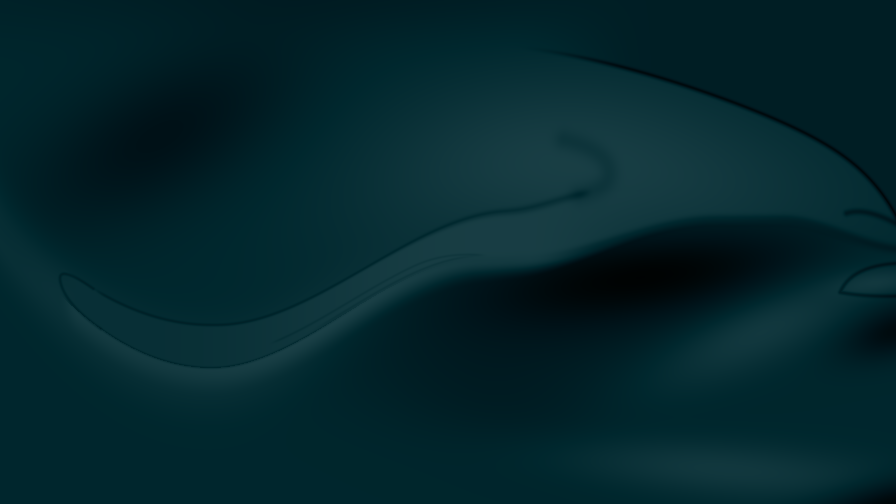
Write a WebGL 2 fragment shader that draws this background.

```glsl
#version 300 es
precision highp float;
// Dark teal liquid folds: a pale ribbon sweeps through a soft glow and shadows.
// One brightness value is built from tilted gaussian pools, height curves that
// bound the folds, and thin dark creases; it is then tinted to teal.
uniform vec2 u_resolution;
out vec4 fragColor;

// Soft elliptical pool, turned by an angle.
float pool(vec2 p, vec2 center, vec2 radius, float angle) {
    vec2 d = p - center;
    float c = cos(angle), s = sin(angle);
    vec2 q = vec2(c * d.x + s * d.y, c * d.y - s * d.x) / radius;
    return exp(-dot(q, q));
}

// Lower boundary of the ribbon, continuing as the fold to the right.
float lowerEdge(float x) {
    float left = max(0.42 - x, 0.0);
    return 0.27 + 1.6 * left * left + 0.215 * smoothstep(0.42, 0.95, x)
         + 0.08 * smoothstep(1.03, 1.42, x) - 0.06 * smoothstep(1.55, 1.8, x);
}

// Upper boundary of the ribbon.
float upperEdge(float x) {
    float left = max(0.42 - x, 0.0);
    return 0.355 + 1.3 * left * left + 0.225 * smoothstep(0.43, 1.02, x)
         + 0.04 * smoothstep(1.0, 1.2, x);
}

// Arc that closes the glowing body at the upper right.
float topArc(float x) {
    return 0.907 - 0.36 * pow(max(x - 1.0, 0.0), 1.5) - 0.08 * exp(15.0 * (x - 1.77));
}

// Smooth crease around zero distance, never thinner than a pixel.
float crease(float d, float width) {
    float w = max(width, 1.0 / u_resolution.y);
    return exp(-d * d / (w * w));
}

// Crease along a height curve, corrected for its slope.
float curveCrease(float d, float width) {
    float slope = length(vec2(dFdx(d), dFdy(d))) * u_resolution.y;
    return crease(d / max(slope, 0.5), width);
}

// Value that is one inside a span, with soft ends.
float span(float x, float a, float b, float soft) {
    return smoothstep(a, a + soft, x) * (1.0 - smoothstep(b - soft, b, x));
}

// Distance to a quadratic Bezier, walked in short segments.
float bezier(vec2 p, vec2 a, vec2 b, vec2 c) {
    float best = 10.0;
    vec2 last = a;
    for (int i = 1; i <= 14; i++) {
        float t = float(i) / 14.0;
        vec2 next = mix(mix(a, b, t), mix(b, c, t), t);
        vec2 e = next - last, d = p - last;
        best = min(best, length(d - e * clamp(dot(d, e) / dot(e, e), 0.0, 1.0)));
        last = next;
    }
    return best;
}

void main() {
    vec2 p = gl_FragCoord.xy / u_resolution.y;
    p.x *= 16.0 * u_resolution.y / (9.0 * u_resolution.x);
    float low = lowerEdge(p.x), high = upperEdge(p.x), arc = topArc(p.x);
    float dLow = p.y - low, dHigh = p.y - high, dArc = p.y - arc;

    // Glowing body above the fold, with the dark hollow at the left.
    float body = 0.15 + 0.075 * pool(p, vec2(1.27, 0.65), vec2(0.43, 0.17), -0.1)
               + 0.035 * pool(p, vec2(0.95, 0.66), vec2(0.4, 0.18), 0.4)
               - 0.085 * pool(p, vec2(0.32, 0.73), vec2(0.29, 0.13), 0.5)
               - 0.04 * pool(p, vec2(0.75, 1.03), vec2(0.9, 0.1), 0.0);
    body = mix(body, 0.118, smoothstep(-0.003, 0.003, dArc) * smoothstep(1.0, 1.3, p.x));

    // Pale ribbon, melting into the body at its right end.
    float ribbon = smoothstep(0.003, -0.003, dHigh) * span(p.x, 0.115, 1.4, 0.04);
    ribbon *= 1.0 - smoothstep(1.05, 1.35, p.x);
    body = mix(body, mix(0.185, 0.24, smoothstep(0.3, 0.95, p.x)), ribbon);

    // Shadows and light streaks below the fold.
    float under = 0.15 - 0.12 * pool(p, vec2(1.33, 0.46), vec2(0.34, 0.09), 0.1)
                - 0.05 * pool(p, vec2(1.05, 0.37), vec2(0.32, 0.16), 0.0)
                - 0.025 * pool(p, vec2(1.0, 0.18), vec2(0.3, 0.12), -0.3)
                + 0.085 * pool(p, vec2(1.52, 0.355), vec2(0.24, 0.07), 0.45)
                + 0.07 * pool(p, vec2(1.42, 0.07), vec2(0.34, 0.055), -0.08)
                - 0.14 * pool(p, vec2(1.78, 0.0), vec2(0.17, 0.05), 0.2)
                - 0.11 * pool(p, vec2(1.78, 0.345), vec2(0.11, 0.05), 0.3)
                + 0.06 * pool(p, vec2(1.75, 0.44), vec2(0.09, 0.025), 0.1);
    float softness = mix(0.06, 0.015, smoothstep(0.8, 1.3, p.x));
    float light = mix(under, body, smoothstep(-softness, 0.002, dLow));
    float halo = exp(-dLow * dLow / 0.007) * (1.0 - smoothstep(0.55, 0.95, p.x));
    light += 0.045 * halo * (1.0 - ribbon * step(0.0, dLow));

    // Creases along the ribbon, the fold and the arc.
    float right = smoothstep(0.7, 1.1, p.x);
    light -= 0.05 * curveCrease(dHigh, mix(0.003, 0.008, right)) * span(p.x, 0.18, 1.18, 0.03);
    light -= mix(0.045, 0.06, right) * curveCrease(dLow, mix(0.0025, 0.009, right))
           * smoothstep(0.19, 0.21, p.x) * (1.0 - 0.8 * span(p.x, 0.6, 1.2, 0.15));
    light -= 0.1 * curveCrease(dArc, 0.0045) * smoothstep(1.02, 1.25, p.x);

    // Thin leaf inside the ribbon.
    float leafTop = mix(0.28, 0.1, smoothstep(0.82, 0.97, p.x));
    light -= 0.025 * curveCrease(p.y - mix(low, high, leafTop), 0.0025) * span(p.x, 0.53, 0.97, 0.03);
    light -= 0.025 * curveCrease(p.y - mix(low, high, 0.08), 0.0025) * span(p.x, 0.6, 0.97, 0.08);

    // Rounded ribbon tip, soft curl and the small folds at the right border.
    float tip = min(bezier(p, vec2(0.185, 0.427), vec2(0.111, 0.479), vec2(0.12, 0.44)),
                    bezier(p, vec2(0.12, 0.44), vec2(0.13, 0.396), vec2(0.2, 0.347)));
    float curl = min(bezier(p, vec2(1.15, 0.614), vec2(1.205, 0.625), vec2(1.208, 0.655)),
                     bezier(p, vec2(1.208, 0.655), vec2(1.21, 0.7), vec2(1.12, 0.722)));
    float lens = min(bezier(p, vec2(1.667, 0.42), vec2(1.69, 0.475), vec2(1.79, 0.478)),
                     bezier(p, vec2(1.667, 0.42), vec2(1.72, 0.41), vec2(1.79, 0.413)));
    float fold = bezier(p, vec2(1.68, 0.577), vec2(1.72, 0.59), vec2(1.79, 0.55));
    light -= 0.05 * crease(tip, 0.003) + 0.035 * crease(curl, 0.02);
    light -= 0.08 * crease(lens, 0.004) + 0.08 * crease(fold, 0.006);

    // Teal tint: red appears only in the lighter parts.
    light = max(light, 0.0);
    fragColor = vec4(max(light - 0.155, 0.0) * 1.1, light, light + 0.025 * smoothstep(0.0, 0.08, light), 1.0);
}
```
